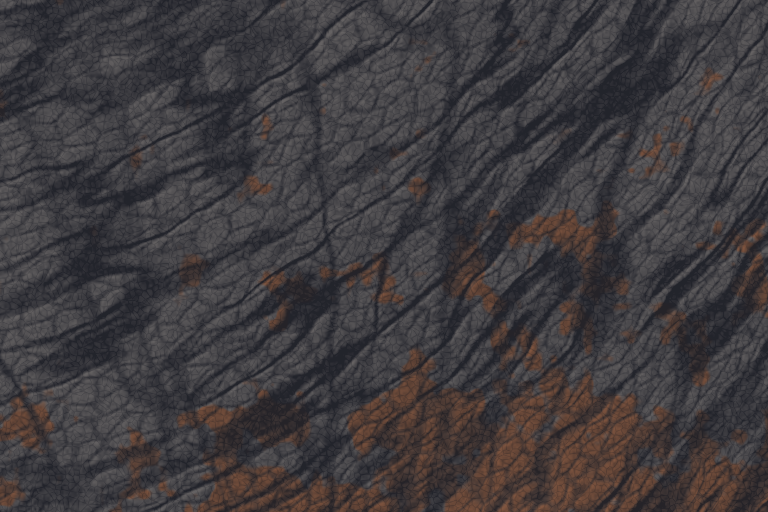
This texture is drawn by a Shadertoy shader. Its source:

```glsl
vec2 hash22(vec2 p) {
    vec3 q = fract(p.xyx * vec3(0.1031, 0.1030, 0.0973));
    q += dot(q, q.yzx + 33.33);
    return fract((q.xx + q.yz) * q.zy);
}

float noise(vec2 p) {
    vec2 cell = floor(p), f = fract(p);
    f = f * f * (3.0 - 2.0 * f);
    float low = mix(hash22(cell).x, hash22(cell + vec2(1, 0)).x, f.x);
    float high = mix(hash22(cell + vec2(0, 1)).x, hash22(cell + 1.0).x, f.x);
    return mix(low, high, f.y);
}

float fbm(vec2 p) {
    float sum = 0.0, weight = 0.53;
    for (int i = 0; i < 4; i++) {
        sum += weight * noise(p);
        p = mat2(1.6, 1.2, -1.2, 1.6) * p + 17.3;
        weight *= 0.5;
    }
    return sum;
}

// Borders between irregular cells: 1 on the border, 0 inside
float cracks(vec2 p, float width) {
    vec2 cell = floor(p);
    float nearest = 9.0, second = 9.0;
    for (int y = -1; y <= 1; y++) {
        for (int x = -1; x <= 1; x++) {
            vec2 id = cell + vec2(x, y);
            float d = length(id + hash22(id) - p);
            second = min(second, max(nearest, d));
            nearest = min(nearest, d);
        }
    }
    return 1.0 - smoothstep(0.0, width, second - nearest);
}

// Long wandering lines where stretched noise crosses its middle value
float crease(vec2 p, float width) {
    float n = 0.8 * noise(p) + 0.2 * noise(p * 2.7 + 31.0);
    return 1.0 - smoothstep(0.0, width, abs(n - 0.5));
}

// Diagonal and steep creases over a net of smaller wrinkles
float folds(vec2 p) {
    p += 0.045 * (vec2(fbm(p * 7.0), fbm(p * 7.0 + 40.0)) - 0.5);
    float sweep = p.y - 0.35 * p.x - 0.3 * p.x * p.x;
    float steep = p.x - p.y * (0.5 * p.x - 0.35);
    float diagonal = crease(vec2(p.x * 3.2 + p.y * 1.5, sweep * 18.0) + 60.0, 0.13);
    float upright = crease(vec2(steep * 13.0, p.y * 2.6) + 90.0, 0.11);
    float net = cracks(vec2(p.x * 15.0 + p.y * 6.0, sweep * 27.0) + 50.0, 0.3);
    diagonal *= 0.55 + 0.6 * noise(p * 5.0 + 8.0);
    upright *= 0.3 + 0.8 * noise(p * 4.0 + 23.0);
    return 1.0 - (1.0 - min(diagonal, 1.0)) * (1.0 - 0.85 * upright) * (1.0 - 0.4 * net);
}

// Dried mud gathers low down and towards the right
float mudCover(vec2 p) {
    float amount = smoothstep(0.1, -0.75, p.y - 0.35 - 0.5 * p.x);
    amount += 0.4 * smoothstep(0.35, 0.0, p.y);
    amount -= 0.5 * smoothstep(0.35, 0.0, length(p - vec2(1.42, 0.48)));
    float blotch = 0.5 * noise(p * 11.0 + 5.0) + 0.3 * noise(p * 27.0) + 0.2 * noise(p * 60.0);
    return smoothstep(0.0, 0.09, blotch - mix(0.74, 0.44, amount));
}

void mainImage(out vec4 fragColor, in vec2 fragCoord) {
    vec2 p = fragCoord / iResolution.y;

    // Relief lit from the upper left
    float fold = folds(p);
    float lit = folds(p + vec2(-0.004, 0.005)) - fold;
    float tone = 0.75 - 0.66 * fold + 0.3 * lit;

    // Hairline network, grain and broad variation
    vec2 bent = p + 0.012 * (vec2(noise(p * 40.0), noise(p * 40.0 + 70.0)) - 0.5);
    tone += 0.07 - 0.22 * cracks(bent * 80.0, 0.3);
    tone += 0.28 * (noise(p * 190.0) - 0.5) + 0.18 * (noise(p * 75.0 + 12.0) - 0.5);
    tone += 0.3 * (fbm(p * 3.0 + 4.0) - 0.5);
    tone = clamp(tone, 0.0, 1.15);

    // Cool hide, with mud on the raised parts
    vec3 hide = mix(vec3(0.135, 0.14, 0.17), vec3(0.36, 0.35, 0.355), tone);
    vec3 mud = mix(vec3(0.16, 0.135, 0.14), vec3(0.46, 0.31, 0.235), tone);
    float mask = mudCover(p) * (1.0 - 0.6 * fold);
    fragColor = vec4(mix(hide, mud, mask), 1.0);
}
```
